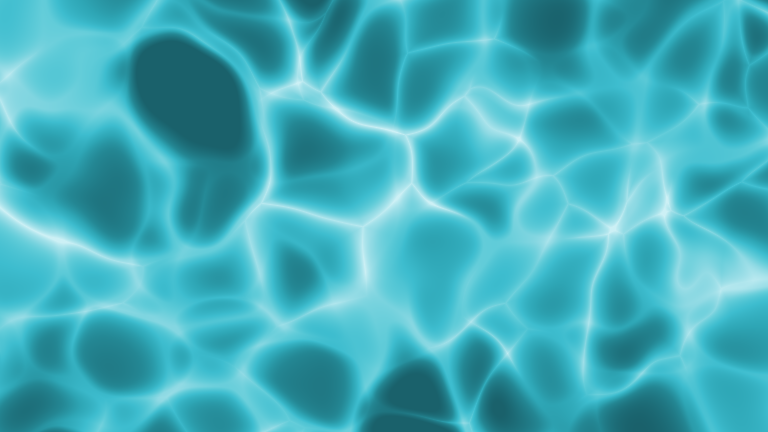
Give the GLSL for this texture, as a WebGL 1 fragment shader.

```glsl
precision highp float;
// Sunlit water: dark rounded pools in wide pale veils, with a few thin caustic lines.
// Two warped Voronoi layers give each pool its own depth and edge softness;
// slow noise shifts the overall light, and a colour ramp tints the sum.

uniform vec2 u_resolution;

float hash(vec2 p) {
  vec3 q = fract(p.xyx * 0.1031);
  q += dot(q, q.yzx + 33.33);
  return fract((q.x + q.y) * q.z);
}

vec2 hash2(vec2 p) {
  return vec2(hash(p + 17.0), hash(p + 71.0));
}

float noise(vec2 p) {
  vec2 i = floor(p), f = fract(p);
  f = f * f * f * (f * (f * 6.0 - 15.0) + 10.0);
  return mix(mix(hash(i), hash(i + vec2(1.0, 0.0)), f.x),
             mix(hash(i + vec2(0.0, 1.0)), hash(i + vec2(1.0, 1.0)), f.x), f.y);
}

vec2 warp(vec2 p) {
  vec2 broad = vec2(noise(p * 2.3 + 5.0), noise(p * 2.3 + 41.0)) - 0.5;
  vec2 fine = vec2(noise(p * 6.5 + 23.0), noise(p * 6.5 + 67.0)) - 0.5;
  return p + 0.24 * broad + 0.10 * fine;
}

// Light of one layer: x = pool shading (1 at the rim), y = sharp distance to the rim
vec2 pools(vec2 p) {
  vec2 base = floor(p), f = fract(p);
  vec2 home = vec2(0.0), toHome = vec2(0.0);
  float nearest = 9.0;
  for (int y = -1; y <= 1; y++) {
    for (int x = -1; x <= 1; x++) {
      vec2 cell = vec2(float(x), float(y));
      vec2 r = cell + 0.08 + 0.84 * hash2(base + cell) - f;
      float d = dot(r, r);
      if (d < nearest) {
        nearest = d;
        home = cell;
        toHome = r;
      }
    }
  }

  // Soft minimum rounds the pool; hard minimum keeps the line crisp
  float rim = 9.0, sum = 0.0;
  for (int y = -2; y <= 2; y++) {
    for (int x = -2; x <= 2; x++) {
      vec2 cell = home + vec2(float(x), float(y));
      vec2 r = cell + 0.08 + 0.84 * hash2(base + cell) - f;
      vec2 gap = r - toHome;
      if (dot(gap, gap) > 0.0001) {
        float d = dot(0.5 * (r + toHome), normalize(gap));
        rim = min(rim, d);
        sum += exp(-14.0 * d);
      }
    }
  }
  // Squared blend near zero keeps the pool edge free of creases
  float rounded = max(-log(sum) / 14.0, 0.0);
  rounded = rounded * rounded / (rounded + 0.02);
  vec2 id = base + home;
  float depth = mix(0.3, 0.98, hash(id + 131.0));
  float falloff = mix(5.0, 12.0, hash(id + 211.0));
  return vec2(1.0 - depth * (1.0 - exp(-falloff * rounded)), rim);
}

// Fine line with a wide faint halo
float filament(float d) {
  return 0.55 * exp(-13.0 * d) + 0.45 * exp(-50.0 * d);
}

float ramp(float a, float b, float t) {
  return clamp((t - a) / (b - a), 0.0, 1.0);
}

vec3 waterColour(float t) {
  vec3 c = mix(vec3(0.10, 0.38, 0.42), vec3(0.14, 0.53, 0.58), ramp(0.30, 0.52, t));
  c = mix(c, vec3(0.18, 0.65, 0.71), ramp(0.52, 0.64, t));
  c = mix(c, vec3(0.24, 0.74, 0.81), ramp(0.64, 0.77, t));
  c = mix(c, vec3(0.38, 0.80, 0.85), ramp(0.77, 0.92, t));
  c = mix(c, vec3(0.55, 0.85, 0.89), ramp(0.92, 1.07, t));
  return mix(c, vec3(0.80, 0.94, 0.96), ramp(1.07, 1.38, t));
}

void main() {
  vec2 p = gl_FragCoord.xy / u_resolution.y;
  vec2 q = warp(p);

  vec2 front = pools(q * 3.5 + 3.0);
  vec2 turned = mat2(0.8, 0.6, -0.6, 0.8) * warp(p + 7.0);
  vec2 back = pools(turned * 4.2 + 29.0);

  // Broken lines: only some stretches of the rims catch the light
  float frontMask = smoothstep(0.45, 0.85, noise(p * 4.2 + 13.0));
  float backMask = smoothstep(0.50, 0.90, noise(p * 3.6 + 53.0));

  float light = 0.68 * front.x + 0.32 * back.x;
  light += 0.46 * (noise(p * 2.1 + 91.0) - 0.5);
  light += 0.10 * (noise(q * 6.0 + 37.0) - 0.5);
  light += 0.32 * frontMask * filament(front.y);
  light += 0.18 * backMask * filament(back.y);

  gl_FragColor = vec4(waterColour(light), 1.0);
}
```
